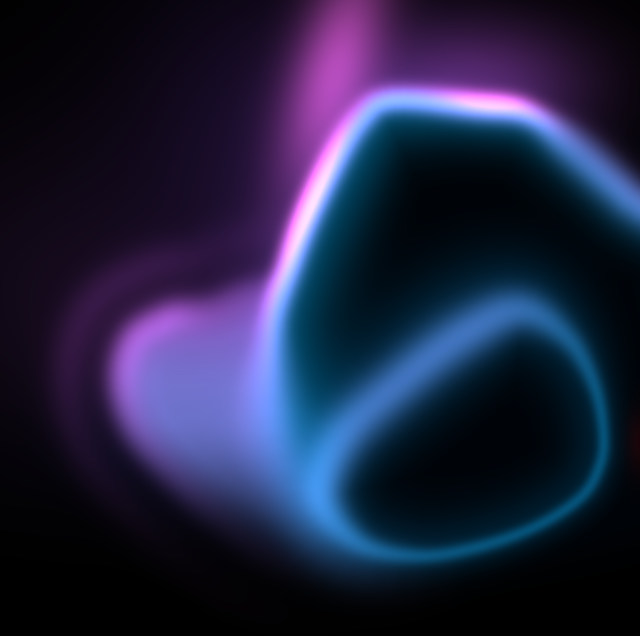
Give the GLSL for this background, as a Shadertoy shader.

```glsl
// Draws glowing translucent shells: a lilac rim, a teal oval and a violet lobe on black.

const int KNOTS = 14;
const int STEPS = 6;

// Closed outlines: x, y in canvas heights, then local strength
const vec3 SHELL[KNOTS] = vec3[KNOTS](
    vec3(1.115, .593, .5), vec3(.997, .701, .55), vec3(.906, .780, .55), vec3(.833, .828, .8),
    vec3(.748, .840, .9), vec3(.617, .853, 1.), vec3(.558, .814, .9), vec3(.499, .709, 1.),
    vec3(.450, .591, 1.), vec3(.420, .475, .7), vec3(.430, .304, .3), vec3(.512, .127, .15),
    vec3(.735, .094, 0.), vec3(1.13, .213, 0.));
const vec3 OVAL[KNOTS] = vec3[KNOTS](
    vec3(.949, .318, 0.), vec3(.942, .265, 0.), vec3(.912, .217, 0.), vec3(.840, .171, 0.),
    vec3(.748, .139, .05), vec3(.656, .126, .1), vec3(.564, .147, .35), vec3(.509, .219, .8),
    vec3(.538, .311, 1.), vec3(.630, .400, 1.), vec3(.735, .478, 1.), vec3(.820, .512, .8),
    vec3(.892, .469, .35), vec3(.934, .396, .1));
const vec3 LOBE[KNOTS] = vec3[KNOTS](
    vec3(.551, .567, .2), vec3(.407, .554, .3), vec3(.328, .525, .5), vec3(.262, .512, 1.),
    vec3(.203, .475, 1.), vec3(.181, .403, .9), vec3(.203, .318, .6), vec3(.269, .239, .35),
    vec3(.341, .173, .15), vec3(.420, .118, .1), vec3(.512, .094, 0.), vec3(.591, .160, 0.),
    vec3(.604, .318, 0.), vec3(.591, .449, 0.));

// Colours
const vec3 DEEP = vec3(0., .012, .03);
const vec3 TEAL = vec3(0., .32, .44);
const vec3 LILAC = vec3(.55, .40, .75);
const vec3 PINK = vec3(.70, .25, .50);
const vec3 OVAL_THIN = vec3(.02, .20, .28);
const vec3 OVAL_BROAD = vec3(.25, .28, .47);
const vec3 OVAL_HALO = vec3(0., .16, .24);
const vec3 LOBE_TOP = vec3(.34, .26, .50);
const vec3 LOBE_LOW = vec3(.36, .39, .64);
const vec3 VIOLET = vec3(.38, .19, .43);
const vec3 MAGENTA = vec3(.56, .22, .50);

float bell(float x, float width) {
    return exp(-x * x / (width * width));
}

float glow(vec2 p, vec2 centre, vec2 radius) {
    vec2 q = (p - centre) / radius;
    return exp(-dot(q, q));
}

// Spline through four neighbouring knots
vec3 spline(vec3 a, vec3 b, vec3 c, vec3 d, float t) {
    return b + .5 * t * (c - a + t * (2. * a - 5. * b + 4. * c - d + t * (3. * (b - c) + d - a)));
}

// Signed distance to a closed spline (negative inside) and blended strength
vec2 trace(vec2 p, vec3 knots[KNOTS]) {
    float nearest = 1e3, side = 1., total = 0., strength = 0.;
    vec3 a = knots[0];
    for (int i = 0; i < KNOTS; i++) {
        vec3 k0 = knots[(i + KNOTS - 1) % KNOTS], k1 = knots[i];
        vec3 k2 = knots[(i + 1) % KNOTS], k3 = knots[(i + 2) % KNOTS];
        for (int j = 1; j <= STEPS; j++) {
            vec3 b = spline(k0, k1, k2, k3, float(j) / float(STEPS));
            vec2 edge = b.xy - a.xy, rel = p - a.xy;
            float h = clamp(dot(rel, edge) / dot(edge, edge), 0., 1.);
            vec2 gap = rel - edge * h;
            float d2 = dot(gap, gap), weight = 1. / (d2 * d2 + 1e-7);
            nearest = min(nearest, d2);
            strength += weight * mix(a.z, b.z, h);
            total += weight;
            if ((a.y > p.y) != (b.y > p.y) && rel.x < edge.x * rel.y / edge.y) side = -side;
            a = b;
        }
    }
    return vec2(side * sqrt(nearest), clamp(strength / total, 0., 1.));
}

void mainImage(out vec4 fragColor, in vec2 fragCoord) {
    vec2 p = fragCoord / iResolution.y;
    vec2 shell = trace(p, SHELL), oval = trace(p, OVAL), lobe = trace(p, LOBE);

    // Haze and plume behind the shell
    vec2 lean = vec2(p.x - .25 * (p.y - .89), p.y);
    vec3 back = MAGENTA * glow(lean, vec2(.525, .89), vec2(.068, .2));
    back += vec3(.10, .05, .17) * glow(p, vec2(.45, .78), vec2(.25, .28));
    back += vec3(.06, .03, .08) * glow(p, vec2(.05, .55), vec2(.25));
    back += vec3(.30, .13, .36) * glow(p, vec2(.75, .87), vec2(.18, .1));
    back += vec3(.05, .06, .14) * shell.y * exp(-max(shell.x, 0.) / .05);

    // Violet lobe with a faint outer echo
    float fill = (1. - smoothstep(-.07, .03, lobe.x)) * smoothstep(.1, .35, p.y);
    back += mix(LOBE_LOW, LOBE_TOP, smoothstep(.38, .53, p.y)) * fill;
    back += VIOLET * lobe.y * bell(lobe.x + .012, .032);
    back += vec3(.12, .05, .14) * lobe.y * bell(lobe.x - .075, .035);
    vec3 haze = mix(vec3(.02, .04, .11), vec3(.09, .045, .13), smoothstep(.25, .5, p.y));
    back += haze * exp(-max(lobe.x, 0.) / .08) * smoothstep(.05, .3, p.y);

    // Shell body hides the haze
    float soft = mix(.06, .014, smoothstep(.2, .9, shell.y));
    float inside = 1. - smoothstep(-soft, soft, shell.x);
    vec3 col = mix(back, DEEP, inside);

    // Rim: teal inner falloff, lilac edge, two pink highlights
    float ovalInside = 1. - smoothstep(-.06, .02, oval.x);
    float reach = mix(.09, .062, smoothstep(.55, .75, p.x));
    float tealAmount = smoothstep(0., .4, shell.y) * bell(min(shell.x, 0.), reach);
    col += TEAL * tealAmount * inside * (1. - .8 * ovalInside);
    col += LILAC * shell.y * bell(shell.x + .01, mix(.045, .021, smoothstep(.3, .8, shell.y)));
    float pinkness = glow(p, vec2(.487, .68), vec2(.1, .14)) + .9 * glow(p, vec2(.775, .835), vec2(.08, .1));
    col += PINK * pinkness * bell(shell.x - .002, .017);

    // Oval: thin at lower right, broad at upper left
    float broad = oval.y;
    float spread = oval.x > 0. ? mix(.03, .11, broad) : mix(.06, .085, broad);
    col += mix(OVAL_THIN, OVAL_BROAD, broad) * bell(oval.x, mix(.011, .04, broad));
    col += OVAL_HALO * mix(.65, 1., broad) * bell(oval.x, spread);

    // Dim ember at the right edge
    col += vec3(.10, .005, 0.) * glow(p, vec2(1.005, .305), vec2(.02, .05));

    fragColor = vec4(clamp(col, 0., 1.), 1.);
}
```
